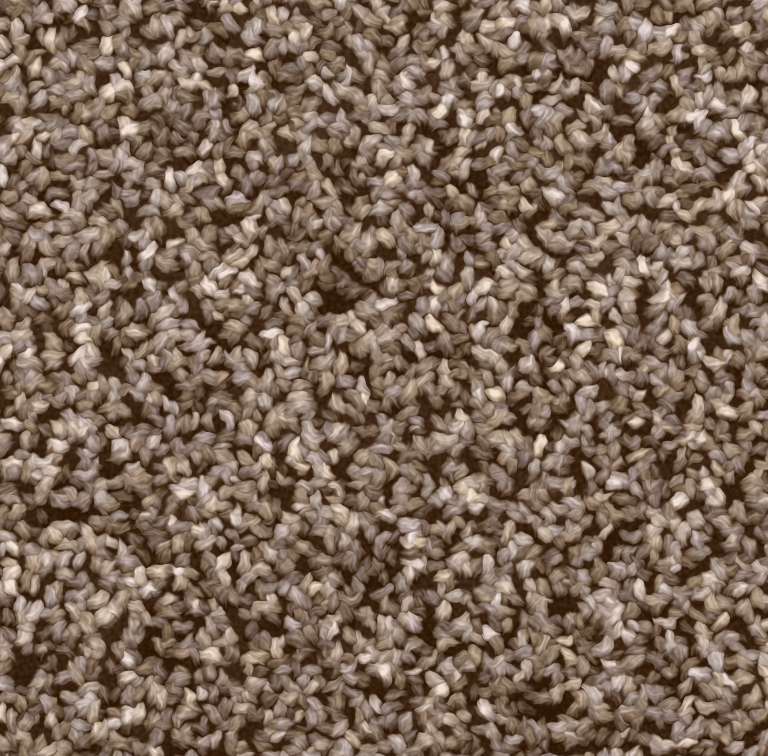
Write a WebGL 2 fragment shader that draws this texture.

```glsl
#version 300 es
precision highp float;
precision highp int;

uniform vec2 u_resolution;
out vec4 fragColor;

const float TUFTS_PER_HEIGHT = 35.0;
const int LAYERS = 3;
const float OVERLAP_SHARPNESS = 9.0;
const float GAP_HEIGHT = 0.34;
const vec3 SHADOW_BROWN = vec3(0.27, 0.18, 0.11);
const vec3 PALE_WOOL = vec3(0.83, 0.76, 0.71);

// Three random values in 0..1 for an integer cell
vec3 hash3(vec2 cell, int seed) {
    uvec3 v = uvec3(ivec3(ivec2(cell), seed));
    v = v * 1664525u + 1013904223u;
    v.x += v.y * v.z;
    v.y += v.z * v.x;
    v.z += v.x * v.y;
    v ^= v >> 16u;
    v.x += v.y * v.z;
    v.y += v.z * v.x;
    v.z += v.x * v.y;
    return vec3(v >> 8u) / 16777216.0;
}

float cornerSlope(vec2 cell, vec2 offset, int seed) {
    float angle = 6.2832 * hash3(cell, seed).x;
    return dot(vec2(cos(angle), sin(angle)), offset);
}

// Gradient noise, roughly -0.7..0.7
float gradientNoise(vec2 p, int seed) {
    vec2 cell = floor(p);
    vec2 f = p - cell;
    vec2 u = f * f * f * (f * (f * 6.0 - 15.0) + 10.0);
    vec2 e = vec2(1.0, 0.0);
    float low = mix(cornerSlope(cell, f, seed),
                    cornerSlope(cell + e.xy, f - e.xy, seed), u.x);
    float high = mix(cornerSlope(cell + e.yx, f - e.yx, seed),
                     cornerSlope(cell + e.xx, f - e.xx, seed), u.x);
    return mix(low, high, u.y);
}

vec2 rotate(vec2 p, float angle) {
    float c = cos(angle), s = sin(angle);
    return vec2(c * p.x + s * p.y, c * p.y - s * p.x);
}

// One bent, domed tuft: x = tone, y = warmth, z = height
vec3 tuft(vec2 p, vec2 cell, int layer) {
    vec3 place = hash3(cell, 10 + layer);
    vec3 look = hash3(cell, 20 + layer);
    vec3 form = hash3(cell, 30 + layer);

    vec2 d = p - cell - place.xy;
    vec2 q = rotate(d, 6.2832 * place.z);
    q.y += (form.x - 0.3) * 1.3 * q.x * q.x;
    vec2 radius = vec2(mix(0.42, 0.62, form.y), mix(0.24, 0.36, form.z));
    vec2 r = q / radius;
    float dome = 1.0 - dot(r, r);

    float fibres = gradientNoise(q * vec2(2.0, 7.0) + 17.0 * look.xy, layer);
    float glint = smoothstep(0.82, 1.0, look.y) * smoothstep(0.3, 0.9, dome);
    float tone = -0.03 + 0.4 * look.x + 0.56 * look.y;
    tone += 0.4 * (max(dome, -0.5) - 0.6) + 0.55 * clamp(d.y, -0.6, 0.6);
    tone += 0.34 * fibres + 0.18 * glint;
    return vec3(tone, look.z, dome + 0.8 * look.x + 0.2 * fibres);
}

// Blend of all nearby tufts, the highest dominating; x = tone, y = warmth
vec2 pile(vec2 p) {
    float gapWeight = exp(OVERLAP_SHARPNESS * GAP_HEIGHT);
    vec3 sum = vec3(-0.08, 0.7, 1.0) * gapWeight;
    vec2 home = floor(p);
    for (int layer = 0; layer < LAYERS; layer++) {
        for (int y = -1; y <= 1; y++) {
            for (int x = -1; x <= 1; x++) {
                vec3 t = tuft(p, home + vec2(x, y), layer);
                sum += vec3(t.xy, 1.0) * exp(OVERLAP_SHARPNESS * t.z);
            }
        }
    }
    return sum.xy / sum.z;
}

void main() {
    vec2 uv = gl_FragCoord.xy / u_resolution.y;
    vec2 p = uv * TUFTS_PER_HEIGHT;

    // Ragged tuft outlines
    vec2 warp = vec2(gradientNoise(p * 2.3, 1), gradientNoise(p * 2.3, 2));
    vec2 yarn = pile(p + 0.16 * warp);

    // Broad patches and fine lint
    float tone = yarn.x + 0.12 * gradientNoise(p * 0.3, 3);
    tone += 0.12 * gradientNoise(p * 4.5, 4) + 0.05 * (uv.y - 0.5);
    tone = clamp(tone, -0.16, 1.22);

    vec3 colour = mix(SHADOW_BROWN, PALE_WOOL, tone);
    float tint = (yarn.y - 0.5) * smoothstep(0.0, 0.5, tone);
    colour += tint * vec3(0.02, 0.0, -0.07);
    fragColor = vec4(clamp(colour, 0.0, 1.0), 1.0);
}
```
